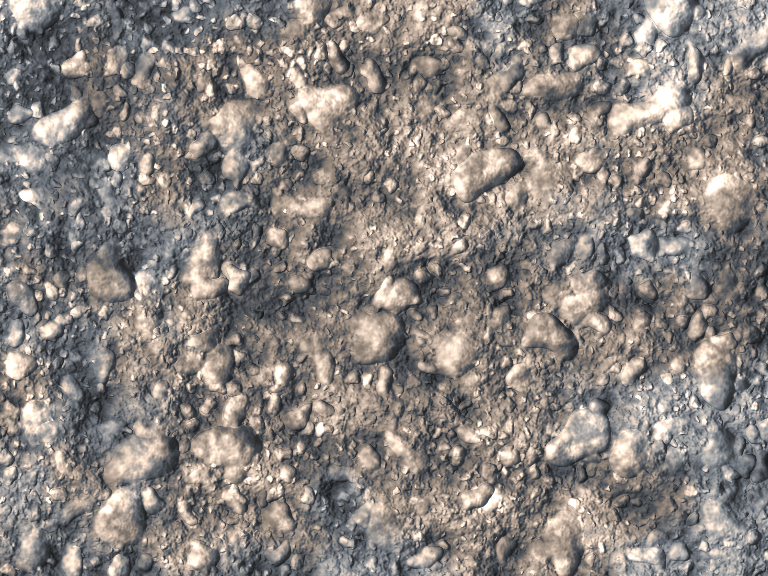
Give the GLSL for this texture, as a Shadertoy shader.

```glsl
// Stony ground in low sunlight: rough soil, gravel and half-buried pebbles.
// A height field blends noise with four sizes of domed stones; it is then
// lit from the left with cast shadows, cool in shade and warm in sun.

#define SUN vec3(-0.62, 0.14, 0.70)
#define SUN_POWER 0.78
#define SKY_POWER 0.30
#define SOIL_ALBEDO 0.67
#define STONE_ALBEDO 0.96
#define STONE_DENSITY 0.72
#define GRAVEL_CELL 0.020
#define SOIL_RELIEF 0.020
#define SHADE_TINT vec3(0.94, 1.00, 1.08)
#define SUN_TINT vec3(1.09, 0.98, 0.89)
#define COOL_TINT vec3(0.97, 1.00, 1.03)

vec2 hash2(vec2 p) {
    vec3 q = fract(p.xyx * vec3(0.1031, 0.1030, 0.0973));
    q += dot(q, q.yzx + 33.33);
    return fract((q.xx + q.yz) * q.zy);
}

float noise(vec2 p) {
    vec2 i = floor(p), f = fract(p);
    f = f * f * (3.0 - 2.0 * f);
    return mix(mix(hash2(i).x, hash2(i + vec2(1, 0)).x, f.x),
               mix(hash2(i + vec2(0, 1)).x, hash2(i + vec2(1, 1)).x, f.x), f.y);
}

// Centred fractal noise, turned between octaves to hide the lattice
float fbm(vec2 p, int octaves) {
    float sum = 0.0, amp = 1.0;
    for (int i = 0; i < octaves; i++) {
        sum += amp * (noise(p) - 0.5);
        p = mat2(1.6, 1.2, -1.2, 1.6) * p + 17.3;
        amp *= 0.57;
    }
    return sum;
}

// Highest dome of one stone layer, in cell units: x height, y random tone
vec2 stoneLayer(vec2 p, float seed, float fill, float burial) {
    p += 0.26 * (vec2(noise(p * 2.7 + seed), noise(p * 2.7 + seed + 41.0)) - 0.5);
    vec2 cell = floor(p), best = vec2(-1.0, 0.0);
    for (int y = -1; y <= 1; y++)
    for (int x = -1; x <= 1; x++) {
        vec2 id = cell + vec2(x, y);
        vec2 place = hash2(id + seed), form = hash2(id + seed + 71.7);
        vec2 kind = hash2(id + seed + 133.1);
        if (kind.x > STONE_DENSITY) continue;
        // Long axes lean to the upper right more often than not
        float angle = 2.8 * (form.x - 0.5) - 0.6, c = cos(angle), s = sin(angle);
        float aspect = mix(1.0, 1.35, form.y);
        float radius = fill * mix(0.19, 0.36, kind.x / STONE_DENSITY);
        vec2 q = mat2(c, s, -s, c) * (p - id - 0.5 - 0.6 * (place - 0.5));
        q = abs(q * vec2(1.0 / aspect, aspect)) / radius;
        float d = pow(pow(q.x, 2.4) + pow(q.y, 2.4), 1.0 / 2.4);
        if (d > 1.5) continue;
        float dome = 0.60 * pow(max(1.0 - d * d, 0.0), 0.65) - max(d - 1.0, 0.0);
        dome = radius * (dome - burial * kind.y);
        if (dome > best.x) best = vec2(dome, fract(kind.y * 7.0 + place.x));
    }
    return best;
}

// x height, y stone cover, z stone tone, w relief above the broad ground
vec4 terrain(vec2 p) {
    float ground = 0.035 * fbm(p * 4.0, 2);
    float rough = SOIL_RELIEF * fbm(p * 17.0, 5);
    float lump = 0.010 * (noise(p * 26.0 + 3.0) - 0.5);
    float patchy = noise(p * 4.5 + 9.0);
    float relief = rough, cover = 0.0, tone = 0.5, size = GRAVEL_CELL;
    for (int i = 0; i < 4; i++) {
        float level = float(i) / 3.0;
        float fill = mix(mix(0.60, 1.25, patchy), 1.0, level);
        vec2 stone = stoneLayer(p / size + 20.0, 57.0 * float(i), fill, mix(0.20, 0.45, level));
        float top = stone.x * size + mix(relief, 0.34 * rough + lump, min(2.0 * level, 1.0));
        float lift = top - relief, soft = 0.03 * size;
        float edge = smoothstep(-0.3 * soft, 0.0022 + 0.4 * soft, lift);
        float weld = max(soft - abs(lift), 0.0);
        relief = max(relief, top) + 0.25 * weld * weld / soft;
        cover = mix(cover, 1.0, edge);
        tone = mix(tone, stone.y, edge);
        size *= 1.96;
    }
    return vec4(ground + relief, cover, tone, relief);
}

float sunlight(vec2 p, float height, vec3 sun) {
    float block = 0.0, reach = 0.006;
    for (int i = 0; i < 4; i++) {
        vec2 q = p + normalize(sun.xy) * reach;
        float ray = height + reach * sun.z / length(sun.xy);
        block = max(block, terrain(q).x - ray);
        reach *= 1.7;
    }
    return 1.0 - smoothstep(0.0, 0.006, block);
}

void mainImage(out vec4 fragColor, in vec2 fragCoord) {
    vec2 p = fragCoord / iResolution.y;
    vec2 middle = p - 0.5 * iResolution.xy / iResolution.y;
    vec3 sun = normalize(SUN);

    // Surface slope and direct light
    float e = 0.0015;
    vec4 here = terrain(p);
    vec2 slope = vec2(terrain(p + vec2(e, 0)).x, terrain(p + vec2(0, e)).x) - here.x;
    vec3 normal = normalize(vec3(-slope / e, 1.0));
    float direct = max(dot(normal, sun), 0.0) * sunlight(p, here.x, sun);

    // Pale stones, smeared with soil; soil is darker towards the upper left
    float dirt = smoothstep(-0.05, 0.4, fbm(p * 20.0 + 5.0, 5));
    float stone = STONE_ALBEDO * mix(0.78, 1.10, here.z) * (1.0 - 0.34 * dirt);
    float soil = SOIL_ALBEDO * (1.0 - 0.25 * smoothstep(0.1, 0.9, middle.y - middle.x));
    float albedo = mix(soil, stone, here.y) * (1.0 + 0.42 * fbm(p * 95.0, 2));
    albedo *= 1.0 + 0.45 * fbm(p * 7.0 + 31.0, 4);
    float hollow = mix(0.54, 1.0, smoothstep(-0.013, 0.007, here.w));
    float light = albedo * hollow * (SKY_POWER * (0.6 + 0.4 * normal.z) + SUN_POWER * direct);

    // Cool shade, warm sun, warmest around the middle
    float warmth = 1.0 - smoothstep(0.25, 0.85, length(middle) + 0.8 * fbm(p * 7.0 + 3.0, 3));
    float glow = smoothstep(0.62, 0.82, light);
    vec3 lit = mix(COOL_TINT, SUN_TINT, clamp(0.20 + 0.9 * warmth + 0.6 * glow, 0.0, 1.0));
    vec3 tint = mix(SHADE_TINT, lit, smoothstep(0.34, 0.56, light + 0.12 * (warmth - 0.4)));
    fragColor = vec4(clamp(light * tint + 0.03, 0.0, 1.0), 1.0);
}
```
